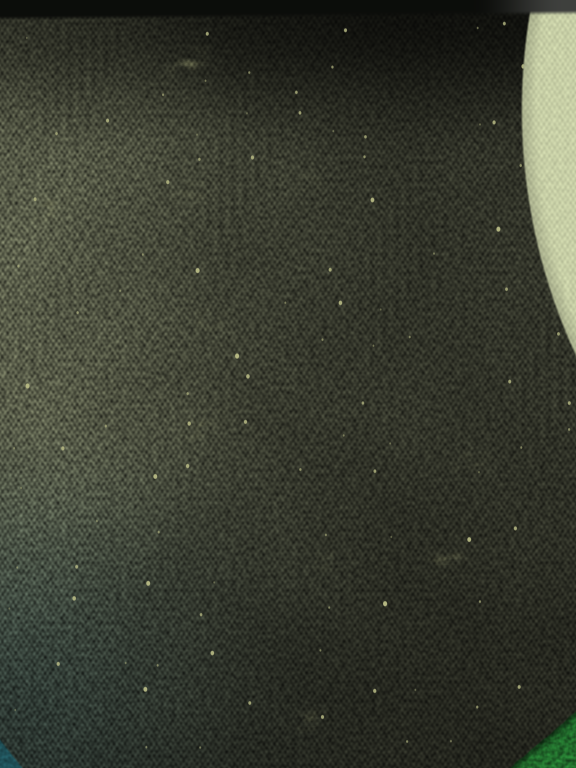
Write a WebGL 1 fragment shader that draws this texture.

```glsl
precision highp float;
// Worn dark woven cloth with dust and smudges, a pale round patch and coloured corners.
uniform vec2 u_resolution;

#define THREADS 108.0        // weave columns across the width
#define ROW_RATIO 1.35       // weave rows per column
#define WEAVE_DEPTH 0.24     // contrast of the weave
#define GRAIN_DEPTH 0.42     // uneven yarn
#define SPECK_GRID 13.0      // dust cells across the width
#define SPECK_CHANCE 0.45
#define SMUDGE_GRID 4.5
#define SMUDGE_CHANCE 0.55
#define PATCH_COLOR vec3(0.78, 0.81, 0.65)
#define DUST_COLOR vec3(0.68, 0.69, 0.49)
#define GREEN_TRIM vec3(0.13, 0.42, 0.17)
#define BLUE_TRIM vec3(0.12, 0.31, 0.34)

const float PI = 3.14159265;

vec2 hash2(vec2 p) {
  vec2 q = vec2(dot(p, vec2(127.1, 311.7)), dot(p, vec2(269.5, 183.3)));
  return fract(sin(q) * 43758.5);
}

vec2 gradientAt(vec2 cell) {
  float angle = 2.0 * PI * hash2(cell).x;
  return vec2(cos(angle), sin(angle));
}

// Gradient noise, about -0.7 to 0.7
float noise(vec2 p) {
  vec2 i = floor(p), f = fract(p);
  vec2 s = f * f * f * (f * (f * 6.0 - 15.0) + 10.0);
  float a = dot(gradientAt(i), f);
  float b = dot(gradientAt(i + vec2(1, 0)), f - vec2(1, 0));
  float c = dot(gradientAt(i + vec2(0, 1)), f - vec2(0, 1));
  float d = dot(gradientAt(i + vec2(1, 1)), f - vec2(1, 1));
  return mix(mix(a, b, s.x), mix(c, d, s.x), s.y);
}

float fbm(vec2 p) {
  float sum = 0.0, gain = 0.6;
  for (int i = 0; i < 4; i++) {
    sum += gain * noise(p);
    p = p * 2.03 + 17.3;
    gain *= 0.5;
  }
  return sum;
}

// Staggered rows of small thread bumps, -1 to 1
float weave(vec2 p) {
  p += 0.002 * vec2(noise(p * 6.0), noise(p * 6.0 + 40.0));
  vec2 t = p * THREADS * vec2(2.0, ROW_RATIO) * PI;
  return cos(t.x) * cos(t.y);
}

// Tiny bright flecks, one at most per cell
float specks(vec2 p) {
  vec2 g = p * SPECK_GRID, cell = floor(g);
  vec2 kind = hash2(cell + 71.0);
  vec2 d = (fract(g) - 0.15 - 0.7 * hash2(cell)) / SPECK_GRID;
  float radius = mix(0.0014, 0.0036, kind.y * kind.y);
  float soft = 0.7 / u_resolution.x;
  float dot1 = 1.0 - smoothstep(radius - soft, radius + soft, length(d * vec2(1.0, 0.8)));
  return dot1 * step(kind.x, SPECK_CHANCE) * mix(0.4, 1.0, kind.y);
}

// Ragged, slanted dusty rubs
float smudges(vec2 p) {
  vec2 g = p * SMUDGE_GRID, cell = floor(g);
  vec2 kind = hash2(cell + 33.0);
  vec2 d = fract(g) - 0.3 - 0.4 * hash2(cell + 5.0);
  float angle = mix(-0.2, 0.8, kind.y), c = cos(angle), s = sin(angle);
  d = vec2(c * d.x + s * d.y, c * d.y - s * d.x);
  float body = exp(-dot(d * d, vec2(60.0, 240.0)));
  float ragged = smoothstep(-0.15, 0.45, fbm(p * vec2(30.0, 48.0)));
  return body * ragged * step(kind.x, SMUDGE_CHANCE) * mix(0.25, 1.0, kind.y);
}

void main() {
  vec2 p = gl_FragCoord.xy / u_resolution.x;
  float top = u_resolution.y / u_resolution.x;
  float px = 1.0 / u_resolution.x;
  float height = p.y / top;
  float bumps = weave(p);
  float grain = noise(p * vec2(95.0, 125.0)) + 0.6 * noise(p * 190.0 + 9.0);

  // Light falls from the left and fades toward the top and bottom
  float leftGlow = exp(-p.x * p.x * 7.0);
  float light = 0.198 + 0.16 * leftGlow * smoothstep(-0.3, 0.45, height);
  light -= 0.055 * (1.0 - smoothstep(0.0, 0.5, height));
  light *= mix(1.0, 0.34 + 0.2 * leftGlow, smoothstep(0.78, 0.975, height));
  light *= 1.0 + 0.16 * fbm(p * 5.0);

  // Cloth
  vec3 tint = mix(vec3(0.96, 1.0, 0.79), vec3(0.80, 1.0, 0.90),
                  leftGlow * (1.0 - smoothstep(0.05, 0.5, height)));
  vec3 color = tint * light * (1.0 + WEAVE_DEPTH * bumps + GRAIN_DEPTH * grain);
  color = mix(color, DUST_COLOR, 0.62 * smudges(p) * (0.8 + 0.2 * bumps));
  color = mix(color, DUST_COLOR * 1.05, specks(p));

  // Pale round patch entering from the right
  float rim = length(p - vec2(1.918, top - 0.191)) - 1.012;
  vec3 pale = PATCH_COLOR * (1.0 + 0.05 * bumps + 0.06 * grain);
  pale *= mix(0.86, 1.0, smoothstep(0.0, 0.03, -rim));
  color = mix(color, pale, 1.0 - smoothstep(-1.5 * px, 1.5 * px, rim));

  // Coloured trims in the lower corners
  float greenEdge = p.y - 0.85 * (p.x - 0.885) + 0.003 * noise(p * 60.0);
  vec3 green = GREEN_TRIM * (1.0 + 0.5 * grain) * (1.0 - 0.5 * smoothstep(-0.02, 0.0, greenEdge));
  color = mix(color, green, 1.0 - smoothstep(-0.003, 0.003, greenEdge));
  float blueEdge = p.y + 1.27 * p.x - 0.049;
  color = mix(color, BLUE_TRIM * (1.0 + 0.3 * grain), 1.0 - smoothstep(-0.004, 0.004, blueEdge));

  // Shadowed band along the top edge
  vec3 band = vec3(0.045, 0.05, 0.04) + 0.2 * smoothstep(0.82, 0.98, p.x);
  color = mix(color, band, smoothstep(top - 0.037, top - 0.027, p.y + 0.01 * (1.0 - p.x) - 0.01));

  gl_FragColor = vec4(clamp(color, 0.0, 1.0), 1.0);
}
```
